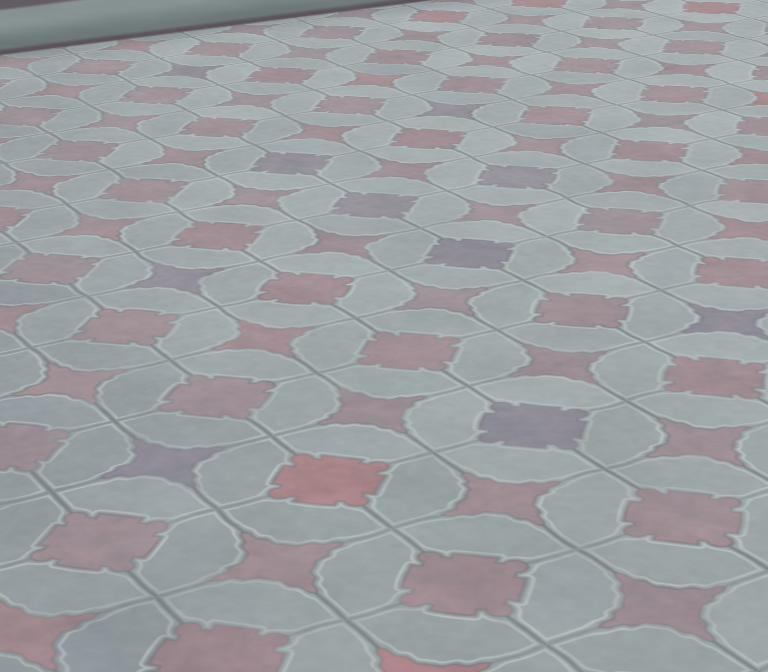
Write a Shadertoy shader that draws this pattern.

```glsl
float hash(vec2 p) {
    return fract(sin(dot(p, vec2(127.1, 311.7))) * 43758.5453);
}

float noise(vec2 p) {
    vec2 i = floor(p), f = fract(p);
    f = f * f * (3.0 - 2.0 * f);
    return mix(mix(hash(i), hash(i + vec2(1, 0)), f.x),
               mix(hash(i + vec2(0, 1)), hash(i + vec2(1, 1)), f.x), f.y);
}

float fbm(vec2 p) {
    float sum = 0.0, amp = 0.5;
    for (int i = 0; i < 4; i++) {
        sum += amp * noise(p);
        p = p * 2.03 + 7.1;
        amp *= 0.5;
    }
    return sum;
}

float box(vec2 q, vec2 halfSize) {
    vec2 d = q - halfSize;
    return length(max(d, 0.0)) + min(max(d.x, d.y), 0.0);
}

// Square with bracketed sides and lobed corners
float cushion(vec2 q) {
    float cross = min(box(q, vec2(0.305, 0.12)), box(q, vec2(0.12, 0.305)));
    float lobes = length(q - 0.228) - 0.066;
    return min(min(cross, lobes), box(q, vec2(0.25)));
}

// Four points on the diagonals, slightly jagged sides
float star(vec2 q) {
    float far = max(q.x, q.y), near = min(q.x, q.y);
    return (1.45 * far - 0.55 * near - 0.252 - 0.014 * cos(near * 52.0)) / 1.55;
}

float smoothMin(float a, float b, float k) {
    float h = max(k - abs(a - b), 0.0) / k;
    return min(a, b) - h * h * k * 0.25;
}

float line(float d, float width, float blur) {
    return 1.0 - smoothstep(width - blur, width + blur, abs(d));
}

vec3 paving(vec2 uv, vec2 p) {
    float blur = 0.004 + 0.45 * length(fwidth(uv));
    uv += 0.03 * (vec2(noise(uv * 5.0), noise(uv * 5.0 + 31.0)) - 0.5);
    vec2 cell = round(uv), f = uv - cell, q = abs(f);
    bool isStar = mod(cell.x + cell.y, 2.0) > 0.5;

    // Inset piece, and the seams between grey pieces
    float inset = isStar ? star(q) : cushion(q);
    float seam = abs(q.x - q.y) * 0.707;
    float edge = smoothMin(inset, seam, 0.05);
    float mainJoint = f.x * f.y < 0.0 ? 1.0 : 0.5;

    // Grey stone, toned per piece
    vec2 mid = cell + 0.5 * (q.x > q.y ? vec2(sign(f.x), 0.0) : vec2(0.0, sign(f.y)));
    float tone = hash(mid * 2.0 + 3.0) - 0.5;
    float cool = smoothstep(0.6, 0.0, p.x + 0.3 * p.y) + step(0.92, hash(mid + 9.7)) * 0.4;
    vec3 grey = mix(vec3(0.59, 0.627, 0.63), vec3(0.67, 0.702, 0.71), p.y * 0.75 + p.x * 0.2);
    grey = mix(grey, vec3(0.555, 0.58, 0.61), 0.5 * cool) + 0.03 * tone;

    // Pink stone, each faded differently, a few violet or red
    float pick = hash(cell + 4.3);
    vec3 pink = mix(vec3(0.585, 0.54, 0.565), vec3(0.635, 0.525, 0.55), pick);
    pink = mix(pink, vec3(0.54, 0.53, 0.575), step(pick, 0.12));
    pink = mix(pink, vec3(0.68, 0.48, 0.49), step(0.95, pick) * 0.6);
    pink += 0.10 * (fbm(uv * 7.0) - 0.47) * vec3(1.0, 0.5, 0.6);
    pink = mix(pink, vec3(0.65, 0.645, 0.66), 0.35 * p.y + 0.2 * hash(cell + 8.1));

    // Worn pale rims and dark joints
    float wear = 0.4 + 0.7 * noise(uv * 4.0);
    float isGrey = smoothstep(-blur, blur, inset);
    vec3 color = mix(pink, grey, isGrey);
    color = mix(color, vec3(0.745, 0.77, 0.775), isGrey * wear * 0.8 * line(edge - 0.034, 0.009, blur));
    float joint = line(seam, 0.012, blur) * mainJoint * isGrey;
    color = mix(color, vec3(0.44, 0.465, 0.48), 0.62 * joint);
    color = mix(color, vec3(0.46, 0.45, 0.475), 0.5 * wear * line(inset, 0.010, blur));

    // Mottling, grain and dust
    color += 0.05 * (fbm(uv * 2.2 + 5.0) - 0.47);
    color += 0.045 * (fbm(uv * 16.0) - 0.47);
    return color;
}

void mainImage(out vec4 fragColor, in vec2 fragCoord) {
    vec2 p = fragCoord / iResolution.xy;

    // Perspective from the canvas to the ground
    mat3 view = mat3(-0.1198, 0.1762, 0.11, 0.3203, 0.1069, 0.06, 0.8893, 0.2307, 1.0);
    vec3 ground = inverse(view) * vec3(p, 1.0);
    vec2 ab = ground.xy / ground.z;
    vec3 color = paving(vec2(ab.y - ab.x, ab.x + ab.y), p);

    // Kerb across the far left corner
    float rise = p.y - 0.918 - 0.145 * p.x;
    vec3 kerb = mix(vec3(0.43, 0.47, 0.47), vec3(0.53, 0.57, 0.57), smoothstep(0.01, 0.05, rise));
    kerb = mix(vec3(0.36, 0.33, 0.36), kerb, smoothstep(0.004, 0.011, rise));
    kerb = mix(kerb, vec3(0.39, 0.37, 0.40), smoothstep(0.064, 0.070, rise));
    kerb += 0.04 * (fbm(p * vec2(20.0, 90.0)) - 0.47);
    color *= 1.0 - 0.1 * smoothstep(-0.02, 0.0, rise);
    color = mix(color, kerb, smoothstep(-0.002, 0.002, rise));

    fragColor = vec4(color, 1.0);
}
```
